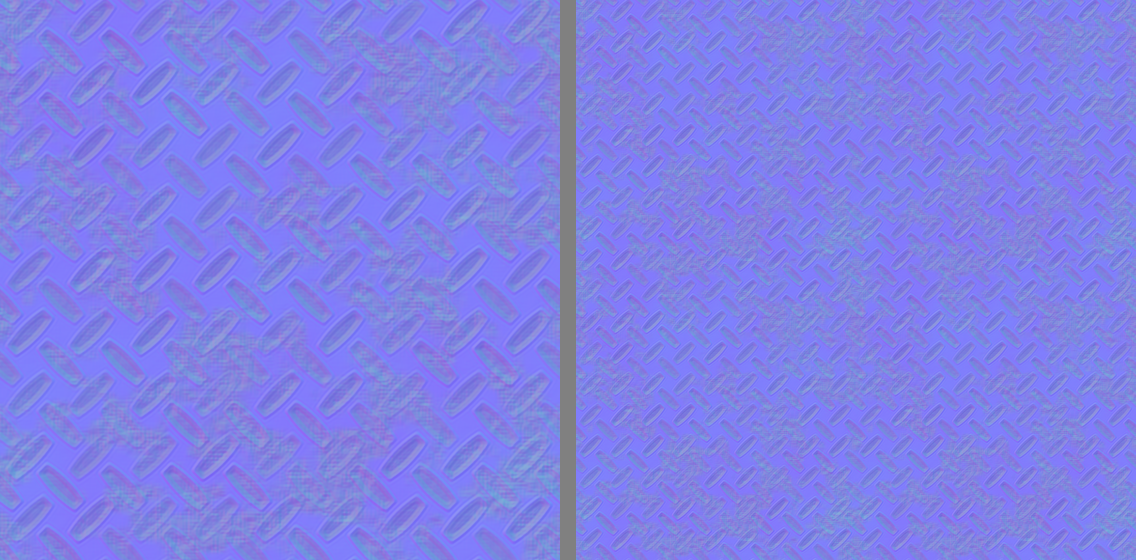
Left: one tile. Right: repeated 2 by 2.
A WebGL 2 fragment shader for this texture map:

```glsl
#version 300 es
precision highp float;
// Tangent-space normal map of worn diamond tread plate: two interleaved
// lattices of slanted lozenges form a height field, roughened in patches by
// wrapping noise, and its finite-difference slope is encoded as colour.

#define REPEATS 9.0        // lozenges of each slant across and down
#define HALF_LENGTH 0.395  // lozenge size, in cells
#define HALF_WIDTH 0.125
#define RELIEF 0.0105      // height of a lozenge
#define RIPPLE 0.0012      // fine ridges along the rim
#define LEAN 0.05          // sideways slope of the lozenge top
#define GRAIN 0.0044       // height of the fine wrinkles
#define DRIFT 0.075        // slow tint change over the plate
#define STEP 0.011         // slope sampling distance, in cells

uniform vec2 u_resolution;
out vec4 outColor;

const float TAU = 6.2831853;
const vec3 FLAT_COLOR = vec3(0.507, 0.488, 0.988);

float hash(vec2 p) {
  vec3 q = fract(vec3(p.xyx) * 0.1031);
  q += dot(q, q.yzx + 33.33);
  return fract((q.x + q.y) * q.z);
}

// Value noise on a lattice that wraps after a whole number of cells.
float wrapNoise(vec2 p, float period, float seed) {
  vec2 i = floor(p), f = fract(p);
  f = f * f * f * (f * (f * 6.0 - 15.0) + 10.0);
  vec2 a = mod(i, period) + seed;
  vec2 b = mod(i + 1.0, period) + seed;
  return mix(mix(hash(a), hash(vec2(b.x, a.y)), f.x),
             mix(hash(vec2(a.x, b.y)), hash(b), f.x), f.y);
}

float noiseAt(vec2 uv, float period, float seed) {
  return wrapNoise(uv * period, period, seed);
}

// One lattice of lozenges: x is height, y is coverage.
vec2 lozenges(vec2 cell, vec2 center, float slant, float lean) {
  vec2 shifted = cell - center + 0.5;
  vec2 id = mod(floor(shifted), REPEATS);
  vec2 p = fract(shifted) - 0.5;
  float along = dot(p, vec2(1.0, slant)) * 0.7071;
  float across = dot(p, vec2(-slant, 1.0)) * 0.7071;
  float side = abs(across) - HALF_WIDTH + 0.26 * along * along;
  float end = abs(along) - HALF_LENGTH;
  float k = max(0.05 - abs(side - end), 0.0);
  float d = max(side, end) + k * k * 5.0;

  float strength = mix(0.55, 1.2, hash(id + 31.0 + 17.0 * slant));
  float inside = smoothstep(0.03, -0.09, d);
  float moat = exp(-pow((d - 0.01) / 0.035, 2.0));
  float rim = cos(d * 90.0) * exp(-d * d * 150.0);
  float height = RELIEF * (inside * 0.8 - moat * 0.35) + RIPPLE * rim;
  height -= lean * across * inside;
  return vec2(height * strength, smoothstep(0.06, -0.03, d));
}

vec2 tread(vec2 cell) {
  return lozenges(cell, vec2(0.48, 0.66), 1.0, LEAN)
       + lozenges(cell, vec2(0.98, 0.17), -1.0, LEAN * 0.35);
}

// Fine wrinkles: soft lumps, finer crumbs and a faint broken grid.
float wrinkles(vec2 uv) {
  float lumps = noiseAt(uv, 63.0, 11.0) - 0.5;
  float crumbs = noiseAt(uv, 117.0, 47.0) - 0.5;
  float weave = sin(TAU * 135.0 * uv.x) * (noiseAt(uv, 60.0, 83.0) - 0.5)
              + sin(TAU * 135.0 * uv.y) * (noiseAt(uv, 60.0, 129.0) - 0.5);
  return lumps * 1.9 + crumbs * 1.1 + weave * 0.4;
}

float surface(vec2 cell, float wear) {
  return tread(cell).x * (1.0 - 0.3 * wear) + GRAIN * wear * wrinkles(cell / REPEATS);
}

void main() {
  vec2 uv = gl_FragCoord.xy / u_resolution;
  vec2 cell = uv * REPEATS;

  // Small worn patches that gather on and around the lozenges
  float raised = tread(cell).y;
  float patches = noiseAt(uv, 8.0, 5.0) * 0.4 + noiseAt(uv, 19.0, 61.0) * 0.35
                + noiseAt(uv, 41.0, 97.0) * 0.25;
  float rough = smoothstep(0.42, 0.72, patches + 0.05 * raised);
  float wear = clamp(0.07 + 0.9 * rough + 0.22 * raised, 0.0, 1.0);

  // Slope of the height field
  vec2 e = vec2(STEP, 0.0);
  vec2 slope = vec2(surface(cell + e.xy, wear) - surface(cell - e.xy, wear),
                    surface(cell + e.yx, wear) - surface(cell - e.yx, wear)) / (2.0 * STEP);
  slope /= 1.0 + 2.5 * length(slope);

  // Encode with green pointing down, plus slow tint and blue loss on rough metal
  float tint = noiseAt(uv, 6.0, 151.0) * 0.6 + noiseAt(uv, 13.0, 177.0) * 0.4 - 0.5;
  vec3 color = FLAT_COLOR;
  color.rg += vec2(-slope.x * 0.72, slope.y * 0.85) + DRIFT * tint * vec2(0.5, -0.8);
  color.g += 0.035 * rough + 0.01 * raised;
  color.r -= 0.012 * raised * (1.0 - rough);
  color.b -= 0.115 * max(raised * 0.95, rough) + 0.16 * length(slope);
  outColor = vec4(clamp(color, 0.0, 1.0), 1.0);
}
```
